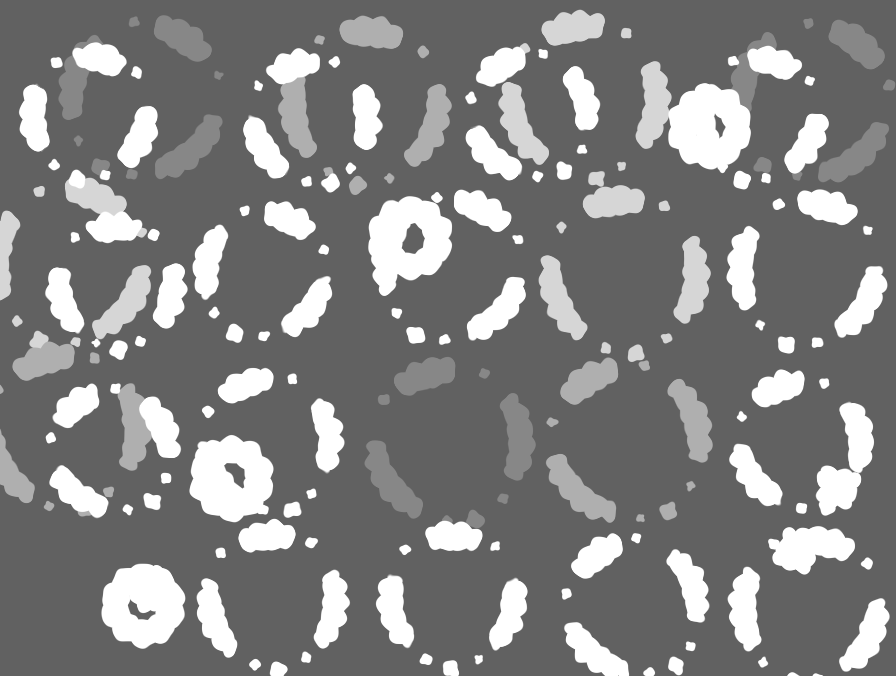
Write a Shadertoy shader that draws this pattern.

```glsl
// Scattered rings of scalloped stone arcs and pebbles, white and grey on dark grey.

const float PI = 3.14159265;

float hash(float n) { return fract(sin(n * 12.9898 + 4.1) * 4375.85); }

vec2 gradientAt(vec2 cell) {
    float a = 2.0 * PI * hash(dot(cell, vec2(1.37, 7.91)));
    return vec2(cos(a), sin(a));
}

float gradientNoise(vec2 p) {
    vec2 i = floor(p), f = fract(p);
    vec2 u = f * f * (3.0 - 2.0 * f);
    vec2 e = vec2(0.0, 1.0);
    float low = mix(dot(gradientAt(i), f), dot(gradientAt(i + e.yx), f - e.yx), u.x);
    float high = mix(dot(gradientAt(i + e.xy), f - e.xy), dot(gradientAt(i + 1.0), f - 1.0), u.x);
    return mix(low, high, u.y);
}

vec2 polar(float radius, float angle) { return radius * vec2(cos(angle), sin(angle)); }

// Bent, tapered bar with a lumpy rim; a very long one closes into a ring.
float stoneArc(vec2 p, float radius, float facing, float halfLength, float halfWidth) {
    float angle = mod(atan(p.y, p.x) - facing + PI, 2.0 * PI) - PI;
    float across = length(p) - radius;
    float t = clamp(angle * radius / halfLength, -1.0, 1.0);
    float width = halfWidth * (1.0 - 0.35 * t * t);
    float corner = 0.6 * width;
    vec2 b = abs(vec2(angle * radius, across)) - vec2(halfLength, width) + corner;
    float d = length(max(b, 0.0)) + min(max(b.x, b.y), 0.0) - corner;
    float lump = abs(sin(angle * floor(radius * 140.0))) - 0.5;
    return d - lump * mix(0.002, 0.006, smoothstep(-0.01, 0.01, across));
}

// Rounded, slightly square stone.
float pebble(vec2 p, float radius, float turn) {
    float a = atan(p.y, p.x) + turn;
    return length(p) - radius * (1.0 + 0.1 * cos(4.0 * a) + 0.07 * sin(3.0 * a));
}

// One cap, two side arcs and five pebbles around a common centre.
float stoneCircle(vec2 p, float radius, float turn, float seed) {
    if (length(p) > radius + 0.06) return 1.0;
    float c = cos(turn), s = sin(turn);
    p = mat2(c, -s, s, c) * p;
    float d = stoneArc(p, radius, 0.5 * PI, 0.43 * radius, 0.021);
    d = min(d, stoneArc(p, radius, 1.08 * PI, 0.6 * radius, 0.0185));
    d = min(d, stoneArc(p, radius, -0.08 * PI, 0.58 * radius, 0.0185));
    d = min(d, pebble(p - polar(radius + 0.014, -0.5 * PI), 0.0125, seed));
    for (int i = 0; i < 4; i++) {
        float k = float(i);
        float side = mod(k, 2.0) * 2.0 - 1.0;
        float angle = (i < 2 ? 0.5 + side * 0.23 : -0.5 + side * 0.13) * PI;
        angle += 0.15 * (hash(seed + k) - 0.5);
        d = min(d, pebble(p - polar(radius + 0.008, angle), 0.0075, seed + k));
    }
    return d + 0.005 * gradientNoise(p * 45.0 + seed * 3.7);
}

void mainImage(out vec4 fragColor, in vec2 fragCoord) {
    vec2 p = fragCoord / iResolution.y;
    float aspect = iResolution.x / iResolution.y;
    float soft = 0.75 / iResolution.y;
    float rough = 0.005 * gradientNoise(p * 50.0);
    float shade = 0.38;
    float white = 1.0;

    for (int n = 0; n < 20; n++) {
        int col = n % 5, row = n / 5;
        if (row == 0 && col == 4) continue;
        float seed = float(n) + 1.0;
        float columns = row == 0 ? 4.0 : 5.0;
        vec2 centre = vec2((float(col) + 0.5) * aspect / columns, 0.84 - 0.243 * float(row));
        centre += 0.02 * (vec2(hash(seed), hash(seed + 30.0)) - 0.5);
        vec2 q = p - centre;
        float turn = 1.3 * hash(seed + 60.0) - 0.5;

        // Greys lie under whites along the top and left, and alone inside.
        bool edge = row == 0 || col == 0;
        bool hasGrey = (edge || col + row > 3) && col < 4 && row < 3;
        bool hasWhite = !(hasGrey && !edge) && !(col == 0 && row == 3);
        vec2 shift = vec2(0.0);
        if (hasGrey && edge) shift = row == 0 ? vec2(-0.04, -0.012) : vec2(0.035, -0.015);

        if (hasGrey) {
            float tone = 0.53 + 0.155 * float((col + 2 * row) % 3);
            float d = stoneCircle(q + shift, 0.107, turn - 0.4 * float(edge), seed + 9.0);
            shade = mix(tone, shade, smoothstep(-soft, soft, d));
        }
        if (hasWhite) {
            float radius = hasGrey ? 0.084 : mix(0.08, 0.108, hash(seed + 80.0));
            white = min(white, stoneCircle(q - shift, radius, turn, seed));
        }

        // Closed rings on the diagonal, solid clusters toward the lower corners.
        if (col + row == 3) {
            vec2 r = q - shift - polar(0.075, 2.0 * PI * hash(seed + 90.0));
            white = min(white, stoneArc(r, 0.041, 0.0, 10.0, 0.0195) + rough);
        }
        if ((col == 4 && row > 1) || (col == 0 && row == 3)) {
            vec2 r = q - polar(0.085, col == 0 ? 0.1 : 2.7 * float(row));
            float lumps = 0.005 * abs(sin(4.0 * atan(r.y, r.x)));
            white = min(white, pebble(r, 0.029, seed) - lumps + rough);
        }
    }
    shade = mix(1.0, shade, smoothstep(-soft, soft, white));
    fragColor = vec4(vec3(shade), 1.0);
}
```
